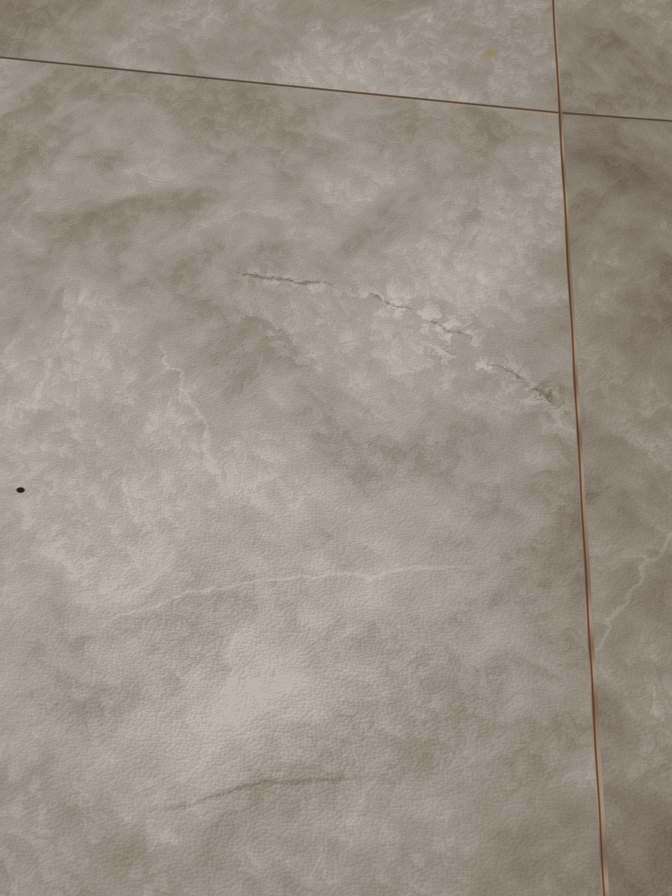
Write a Shadertoy shader that draws this texture.

```glsl
// Large grey stone floor tiles seen at an angle, with veins, cracks, thin brown joints and a soft glare.

vec2 hash2(vec2 c) {
    return fract(sin(vec2(dot(c, vec2(127.1, 311.7)), dot(c, vec2(269.5, 183.3)))) * 4375.5);
}

// Layered, folded sines: cloudy stone, roughly -0.7 to 0.7
float marble(vec2 q) {
    float sum = 0.0, amp = 0.5;
    for (int i = 0; i < 6; i++) {
        q += 0.42 * sin(q.yx * 1.3 + float(i) * 1.7);
        sum += amp * sin(q.x) * sin(q.y + 0.8);
        q = mat2(0.8, -0.6, 0.6, 0.8) * q * 1.8 + 2.3;
        amp *= 0.66;
    }
    return sum;
}

// Cellular noise: nearest distance, and gap to the second nearest
vec2 cells(vec2 q) {
    vec2 id = floor(q), f = fract(q), best = vec2(2.0);
    for (int y = -1; y <= 1; y++)
        for (int x = -1; x <= 1; x++) {
            vec2 o = vec2(x, y);
            float d = length(o + hash2(id + o) - f);
            best = vec2(min(best.x, d), min(best.y, max(best.x, d)));
        }
    return vec2(best.x, best.y - best.x);
}

// Soft bowed stroke from a to b, fading at its ends
float vein(vec2 p, vec2 a, vec2 b, float bow, float width) {
    vec2 along = normalize(b - a);
    float t = dot(p - a, along) / length(b - a);
    float d = dot(p - a, vec2(-along.y, along.x)) - bow * 4.0 * t * (1.0 - t);
    return exp(-d * d / (width * width)) * smoothstep(0.0, 0.12, t) * (1.0 - smoothstep(0.85, 1.0, t));
}

float cover(float d, float halfWidth, float px) {
    return 1.0 - smoothstep(halfWidth - px, halfWidth + px, d);
}

void mainImage(out vec4 fragColor, in vec2 fragCoord) {
    float px = 1.0 / iResolution.y;
    vec2 p = fragCoord * px;
    p.x *= 0.75 * iResolution.y / iResolution.x;

    // Joints and the tile they enclose
    float seamX = p.x - (0.676 - 0.058 * p.y) + 0.0003 * sin(p.y * 47.0);
    float seamY = p.y - (0.936 - 0.099 * p.x + 0.025 * max(p.x - 0.625, 0.0));
    vec2 tile = step(0.0, vec2(seamX, seamY));

    // Stone coordinates, foreshortened towards the top
    vec2 q = vec2((p.x - 0.35) * (1.0 + 0.5 * p.y), p.y * (1.0 + 0.55 * p.y)) + tile * vec2(3.7, 5.3);
    float cloud = marble(vec2(q.x * 4.5 - q.y * 1.5, q.y * 5.0 + q.x) + 1.4);
    float mottle = marble(q * 16.0 + cloud);
    float fine = marble(q * 55.0 + 4.0);

    // Crumbs, hairlines and an embossed surface grain
    vec2 bent = q + 0.02 * vec2(mottle, fine);
    float crumb = cells(bent * 38.0).x + 0.6 * cells(bent * 95.0).x;
    float hair = exp(-cells(bent * 4.5 + 2.0).y * 45.0) * smoothstep(0.0, 0.3, mottle + 0.4 * cloud);
    vec2 s = q * vec2(210.0, 250.0);
    float relief = cells(s).x - cells(s + vec2(0.35, -0.45)).x;

    // Broad light: glare low on the main tile, falling off to the edges
    vec2 g = (p - vec2(0.28, 0.25)) * vec2(3.5, 3.8);
    float glare = exp(-dot(g, g));
    float light = 0.67 + 0.36 * glare;
    light -= 0.24 * smoothstep(0.42, 0.76, p.x) + 0.17 * smoothstep(0.82, 1.0, p.y);
    light -= 0.30 * smoothstep(0.2, 0.0, p.y) + 0.15 * tile.x * (1.0 - tile.y);

    // Stone mottling with pale crusts and darker pits
    light += 0.23 * cloud + 0.14 * mottle + 0.12 * fine + 0.17 * hair;
    float crusty = smoothstep(0.02, 0.4, cloud + 0.5 * mottle);
    light += 0.13 * crusty * (1.0 - smoothstep(0.48, 0.66, crumb));
    light -= 0.12 * smoothstep(0.1, 0.45, -cloud - 0.6 * mottle) * smoothstep(0.5, 0.75, crumb);
    light += relief * (0.13 + 0.20 * glare);

    // Dark, smoky bands
    vec2 r = p + 0.010 * vec2(fine, mottle);
    vec2 smoke = p + 0.03 * vec2(mottle, cloud);
    float main = 1.0 - max(tile.x, tile.y);
    light -= 0.16 * main * vein(smoke, vec2(-0.06, 0.735), vec2(0.26, 0.775), 0.0, 0.014);
    light -= 0.18 * main * vein(smoke, vec2(-0.06, 0.15), vec2(0.18, 0.03), 0.02, 0.025);
    light -= 0.15 * main * vein(smoke, vec2(0.53, 0.83), vec2(0.52, 0.71), 0.0, 0.010);
    light -= 0.25 * tile.x * (1.0 - tile.y) * vein(smoke, vec2(0.59, 0.86), vec2(0.80, 0.76), 0.0, 0.025);

    // Pale veins and cracked crusts, ragged by the stone itself
    float pale = vein(r, vec2(0.175, 0.625), vec2(0.250, 0.45), 0.008, 0.0024);
    pale += 0.8 * vein(r, vec2(0.09, 0.300), vec2(0.55, 0.367), 0.02, 0.0021);
    pale += 0.5 * vein(r, vec2(0.07, 0.62), vec2(0.086, 0.50), 0.006, 0.002);
    float crust = vein(r, vec2(0.25, 0.694), vec2(0.55, 0.606), 0.02, 0.010);
    crust += vein(r, vec2(0.46, 0.615), vec2(0.65, 0.515), 0.018, 0.014);
    crust += 0.7 * vein(r, vec2(0.27, 0.66), vec2(0.37, 0.58), 0.0, 0.016);
    float crack = vein(r, vec2(0.25, 0.693), vec2(0.54, 0.610), 0.022, 0.0017);
    crack += vein(r, vec2(0.49, 0.607), vec2(0.63, 0.535), 0.015, 0.0016);
    float smudge = vein(r, vec2(0.17, 0.095), vec2(0.41, 0.136), 0.004, 0.0032);
    light += main * (0.25 * pale + 0.24 * crust * (1.0 - smoothstep(0.5, 0.72, crumb)));
    light -= main * (0.55 * crack * smoothstep(-0.5, 0.0, mottle) + 0.30 * smudge);
    light += 0.25 * tile.x * vein(r, vec2(0.765, 0.41), vec2(0.66, 0.26), -0.012, 0.003);

    vec3 color = mix(vec3(0.45, 0.41, 0.36), vec3(0.69, 0.66, 0.62), clamp(light, -0.3, 1.2));

    // Brown joints: tan filler with a dark core, wider when nearer
    float wear = 0.5 + 0.5 * sin(p.y * 61.0 + 2.0 * sin(p.y * 23.0));
    float halfX = mix(0.0042, 0.0018, p.y);
    vec3 filler = mix(vec3(0.49, 0.40, 0.32), vec3(0.64, 0.55, 0.46), wear);
    float tanY = smoothstep(0.2, 0.55, p.x) * (1.0 - tile.x);
    color = mix(color, vec3(0.64, 0.55, 0.47), 0.7 * tanY * cover(abs(seamY + 0.0015), 0.0018, px));
    color = mix(color, vec3(0.27, 0.22, 0.18), 0.85 * cover(abs(seamY), 0.0010, px));
    color = mix(color, filler, 0.95 * cover(abs(seamX), halfX, px));
    color = mix(color, vec3(0.28, 0.20, 0.15), 0.8 * cover(abs(seamX + halfX * 0.4), 0.0010, px));

    // Stray crumb and ochre stain
    color = mix(color, vec3(0.17, 0.11, 0.08), cover(length((p - vec2(0.023, 0.453)) * vec2(0.8, 1.2)), 0.0036, px));
    color = mix(color, vec3(0.60, 0.50, 0.27), 0.6 * cover(length(p - vec2(0.544, 0.936) + 0.006 * fine), 0.004, 2.0 * px));
    fragColor = vec4(color, 1.0);
}
```
